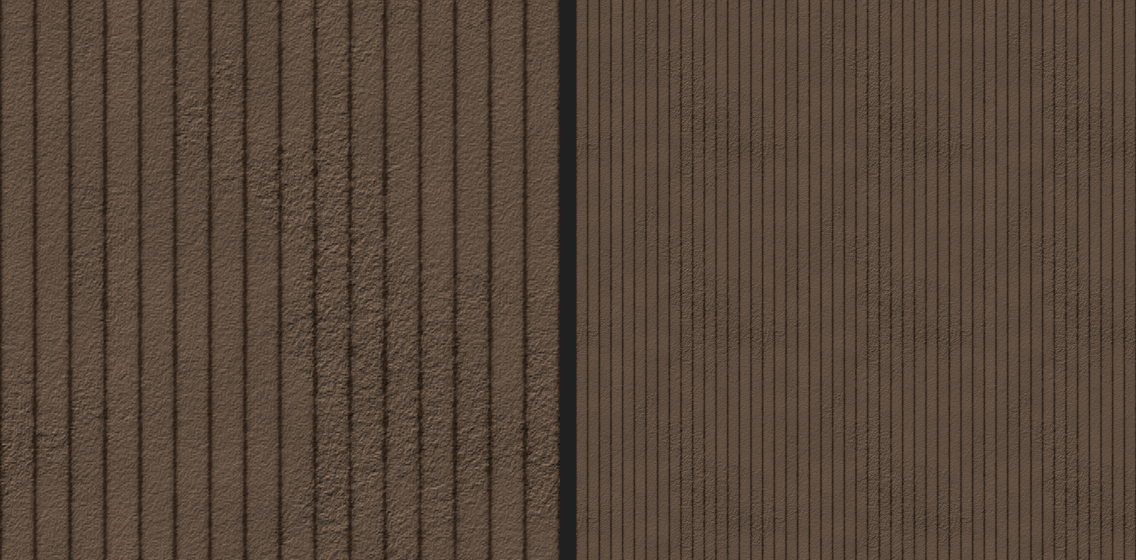
Left, the tile; right, the same tile 3 across and 3 down.
Reproduce this texture procedurally as a WebGL 2 fragment shader.

```glsl
#version 300 es
precision highp float;
// Sixteen upright brown boards with soft dark grooves between them.
// A wrapping noise height field, lit from the upper left, gives the grain;
// slow noise shifted per board decides where the surface is worn and rough.

uniform vec2 u_resolution;
out vec4 outColor;

const float BOARDS = 16.0;
const vec3 BOARD_COLOR = vec3(0.373, 0.306, 0.252);
const vec3 GROOVE_COLOR = vec3(0.185, 0.135, 0.100);

float hash(vec2 p, float seed) {
  return fract(sin(dot(p, vec2(12.9898, 78.233)) + seed * 37.719) * 43758.5453);
}

// Value noise on the unit square that wraps after a whole number of cells
float tileNoise(vec2 uv, vec2 cells, float seed) {
  vec2 p = uv * cells;
  vec2 i = floor(p);
  vec2 f = fract(p);
  f = f * f * (3.0 - 2.0 * f);
  vec2 a = mod(i, cells);
  vec2 b = mod(i + 1.0, cells);
  float low = mix(hash(a, seed), hash(vec2(b.x, a.y), seed), f.x);
  float high = mix(hash(vec2(a.x, b.y), seed), hash(b, seed), f.x);
  return mix(low, high, f.y);
}

float tileFbm(vec2 uv, vec2 cells, float seed) {
  float sum = 0.0;
  float weight = 0.5;
  for (int k = 0; k < 4; k++) {
    sum += weight * tileNoise(uv, cells, seed + float(k));
    cells *= 2.0;
    weight *= 0.5;
  }
  return sum / 0.9375;
}

// Fine grain over coarser lumps, which grow with roughness
float surfaceHeight(vec2 uv, float roughness) {
  float lumps = tileNoise(uv, vec2(96.0), 11.0);
  float pits = tileNoise(uv, vec2(190.0), 12.0);
  float grain = tileNoise(uv, vec2(330.0), 13.0);
  return mix(0.25, 0.75, roughness) * lumps + mix(0.28, 0.6, roughness) * pits
       + mix(0.36, 0.55, roughness) * grain;
}

// 0 in the groove, 1 on the flat; a narrow core inside a wide soft halo
float boardProfile(float distanceToGroove) {
  float core = smoothstep(0.005, 0.095, distanceToGroove);
  float halo = smoothstep(0.0, 0.22, distanceToGroove);
  return 0.68 * core + 0.32 * halo;
}

void main() {
  vec2 uv = gl_FragCoord.xy / u_resolution;
  float across = uv.x * BOARDS;
  float board = mod(floor(across), BOARDS);

  // Worn patches, partly broken at the board edges
  vec2 boardShift = vec2(0.0, 0.12 * hash(vec2(board, 3.0), 1.0));
  float wear = tileFbm(uv + boardShift, vec2(5.0, 4.0), 20.0);
  wear += 0.12 * (hash(vec2(board, 7.0), 2.0) - 0.5);
  float roughness = smoothstep(0.48, 0.72, wear);

  // Grain lit from the upper left
  vec2 toLight = vec2(-0.0009, 0.0019);
  float relief = surfaceHeight(uv, roughness)
               - surfaceHeight(uv + toLight, roughness);

  // Grooves with ragged edges
  float fromGroove = 0.5 - abs(fract(across) - 0.5);
  float ragged = tileNoise(uv, vec2(170.0), 30.0) - 0.5;
  ragged += 0.7 * (tileNoise(uv, vec2(64.0), 31.0) - 0.5);
  fromGroove += ragged * mix(0.035, 0.08, roughness);
  float profile = boardProfile(max(fromGroove, 0.0));

  // Dark crumbs gather beside the grooves of worn boards
  float crumbs = smoothstep(0.68, 0.9, tileNoise(uv, vec2(150.0), 40.0));
  crumbs *= (1.0 - smoothstep(0.08, 0.3, fromGroove)) * (0.2 + 0.6 * roughness);

  float mottling = tileFbm(uv, vec2(9.0, 12.0), 50.0) - 0.5;
  float boardTone = hash(vec2(board, 5.0), 4.0) - 0.5;
  float shade = 1.0 + 1.1 * relief + 0.12 * mottling + 0.03 * boardTone;
  shade -= 0.04 * roughness;

  vec3 color = mix(GROOVE_COLOR, BOARD_COLOR, profile * (1.0 - 0.5 * crumbs));
  outColor = vec4(clamp(color * shade, 0.0, 1.0), 1.0);
}
```
